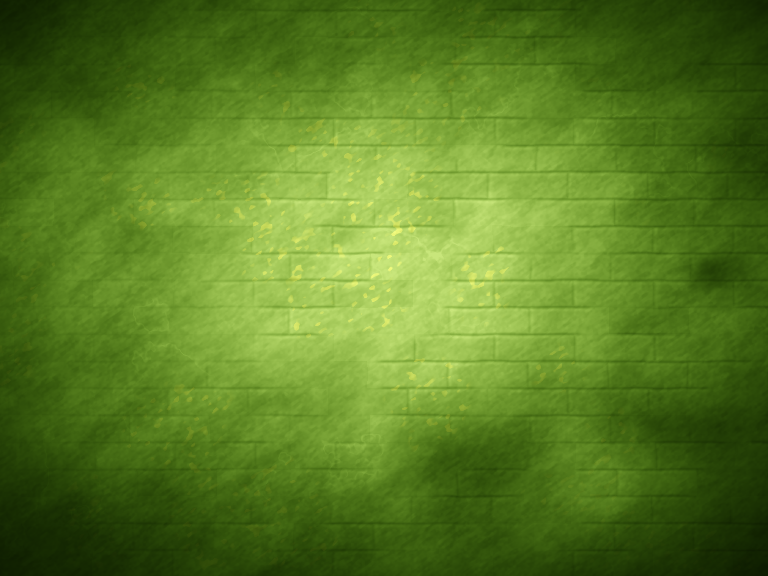
A WebGL 2 fragment shader for this background:

```glsl
#version 300 es
precision highp float;
// Weathered green brick wall with a soft central glow, dark corners and gold flecks.
uniform vec2 u_resolution;
out vec4 fragColor;

vec2 hash2(vec2 p) {
  vec3 q = fract(p.xyx * vec3(0.1031, 0.103, 0.0973));
  q += dot(q, q.yzx + 33.33);
  return fract((q.xx + q.yz) * q.zy);
}

// Smooth cellular noise: random tones blended around jittered cell points
float cells(vec2 p) {
  vec2 cell = floor(p), f = fract(p);
  float tone = 0.0, total = 0.0;
  for (int y = -1; y <= 1; y++)
    for (int x = -1; x <= 1; x++) {
      vec2 o = vec2(x, y), h = hash2(cell + o + 100.0);
      vec2 d = o + 0.15 + 0.7 * h - f;
      float w = exp(-5.0 * dot(d, d));
      tone += w * hash2(cell + o + 217.0).x;
      total += w;
    }
  return tone / total - 0.5;
}

float clouds(vec2 p) {
  float sum = 0.0, amp = 0.5;
  for (int i = 0; i < 5; i++) {
    sum += amp * cells(p);
    p = mat2(1.6, 1.2, -1.2, 1.6) * p + 7.3;
    amp *= 0.58;
  }
  return sum;
}

// Soft elliptical patch
float patchAt(vec2 p, vec2 center, vec2 radius) {
  vec2 q = (p - center) / radius;
  return exp(-dot(q, q));
}

// Brick relief: x = dark joints, y = lit edges, z = tone of each brick
vec3 bricks(vec2 p) {
  p += 0.0025 * vec2(cells(p * 31.0), cells(p * 24.0 + 9.0));
  float v = (p.y - 0.326) / 0.0469, row = floor(v);
  float u = (p.x - 0.646) / 0.139 + 0.5 * mod(row, 2.0) + 0.12 * (hash2(vec2(row, 3.0) + 50.0).x - 0.5);
  float dy = (fract(v + 0.5) - 0.5) * 0.0469;
  float dx = (fract(u + 0.5) - 0.5) * 0.139;
  float bed = exp(-pow(dy / 0.0024, 2.0));
  float head = exp(-pow(dx / 0.0026, 2.0));
  float lit = exp(-pow((dy + 0.005) / 0.003, 2.0)) + 0.7 * exp(-pow((dx - 0.005) / 0.003, 2.0));
  return vec3(max(bed, 0.45 * head), lit, hash2(vec2(floor(u), row) + 70.0).y - 0.5);
}

void main() {
  vec2 p = gl_FragCoord.xy / u_resolution.y;
  p.x += 0.5 * (4.0 / 3.0 - u_resolution.x / u_resolution.y);

  // Strokes rise to the right
  vec2 slant = mat2(0.82, -0.57, 0.57, 0.82) * p;
  float cloud = clouds(p * 5.0 + 2.0);
  float strokes = clouds(slant * vec2(9.0, 24.0));
  float grain = cells(slant * vec2(75.0, 190.0)) + 0.6 * cells(p * 210.0);

  // Central glow falling into the corners
  vec2 q = (p - vec2(0.66, 0.53)) / vec2(0.667, 0.5);
  float light = 0.87 * exp(-0.95 * dot(q, q));

  // Broad stains and lighter washes
  float stain = 0.32 * patchAt(p, vec2(1.24, 0.525), vec2(0.055, 0.035))
    + 0.30 * patchAt(p, vec2(0.82, 0.20), vec2(0.14, 0.07))
    + 0.24 * patchAt(p, vec2(1.2, 0.25), vec2(0.12, 0.05))
    + 0.25 * patchAt(p, vec2(1.31, 0.72), vec2(0.1, 0.05))
    + 0.14 * patchAt(p, vec2(0.50, 0.30), vec2(0.13, 0.04))
    + 0.15 * patchAt(p, vec2(0.22, 0.59), vec2(0.06, 0.05));
  float wash = 0.22 * patchAt(p, vec2(1.02, 0.14), vec2(0.12, 0.1))
    + 0.25 * patchAt(p, vec2(0.06, 0.66), vec2(0.14, 0.12))
    + 0.12 * patchAt(p, vec2(0.64, 0.22), vec2(0.12, 0.07));
  light *= 1.0 - stain + wash;

  // Surface texture, stronger away from the glow
  float calm = mix(1.0, 0.5, smoothstep(0.3, 0.85, light));
  light *= 1.0 + calm * (0.42 * cloud + 0.30 * strokes + 0.13 * grain);

  // Worn brickwork fades towards the upper left
  vec3 wall = bricks(p);
  float wear = smoothstep(-0.15, 0.2, cells(p * vec2(9.0, 17.0)) + 0.1);
  wear *= 0.25 + 0.75 * smoothstep(0.1, 0.75, p.x + 0.3 * (0.7 - p.y));
  light *= 1.0 + wear * (0.05 * wall.y - 0.15 * wall.x) + 0.05 * wall.z;

  // Pale hairline scratches along cell-noise contours
  float vein = 1.0 - smoothstep(0.0, 0.035, abs(clouds(p * 9.0 + 31.0)));
  light *= 1.0 + 0.07 * vein * smoothstep(-0.05, 0.25, cells(p * 6.0 + 14.0));

  // Green ramp from moss shadow to lime
  light = clamp(light, 0.03, 0.9);
  vec3 color = vec3(light * (0.44 + 0.48 * light), light, 0.62 * pow(light, 2.4));

  // Clustered gold flecks
  float cluster = smoothstep(0.12, 0.32, cells(p * 10.0 + 5.0));
  float fleck = smoothstep(0.22, 0.42, cells(slant * vec2(95.0, 150.0) + 40.0));
  float reach = patchAt(p, vec2(0.62, 0.53), vec2(0.55, 0.4));
  color += vec3(0.17, 0.09, 0.02) * cluster * fleck * reach;

  fragColor = vec4(color, 1.0);
}
```
